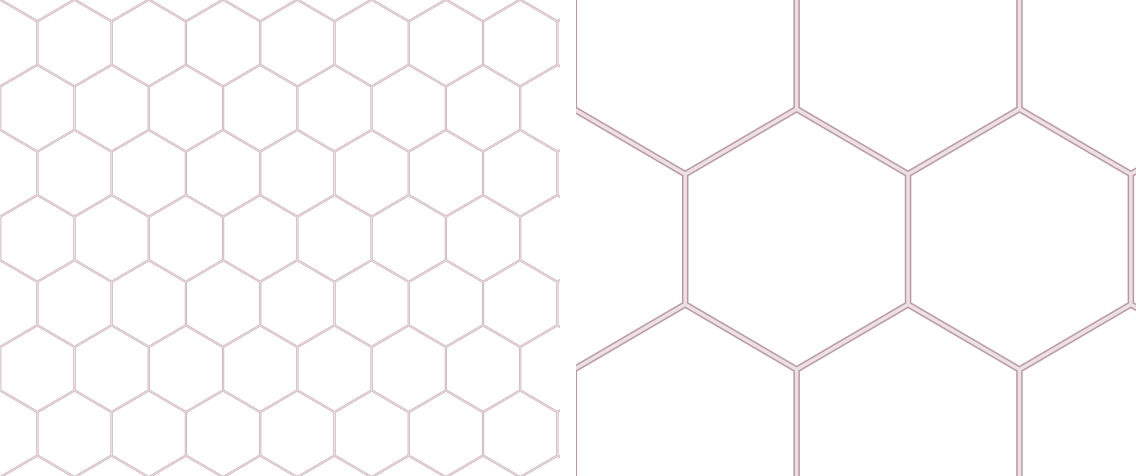
Left: the whole. Right: its middle third, enlarged.
Write a WebGL 1 fragment shader that draws this pattern.

```glsl
precision highp float;
// Honeycomb of pointy-top hexagons on white. Each shared wall is a pale band
// between two fine mauve strokes, drawn from the distance to the nearest cell
// wall and smoothed by exact pixel coverage.

uniform vec2 u_resolution;

#define COLUMNS 7.539           // cells across the canvas
#define ROWS 7.309              // rows of cells down the canvas
#define FIRST_CENTER vec2(1.003, 0.661) // a cell center, in columns and rows from top left
#define WALL_HALF_WIDTH 0.0146  // in cell widths, strokes included
#define STROKE_WIDTH 0.0066     // each fine stroke, in cell widths
#define PAPER vec3(1.0, 1.0, 1.0)
#define STROKE_COLOR vec3(0.73, 0.59, 0.63)
#define FILL_COLOR vec3(0.92, 0.88, 0.89)

const float ROW_PITCH = 0.8660254; // row spacing of unit-wide hexagons

// Distance from p to the wall of its unit-wide hexagon
float wallDistance(vec2 p) {
  vec2 period = vec2(1.0, 2.0 * ROW_PITCH);
  vec2 evenCell = mod(p + 0.5 * period, period) - 0.5 * period;
  vec2 oddCell = mod(p, period) - 0.5 * period;
  vec2 q = dot(evenCell, evenCell) < dot(oddCell, oddCell) ? evenCell : oddCell;
  q = abs(q);
  return 0.5 - max(q.x, dot(q, vec2(0.5, ROW_PITCH)));
}

// Share of a pixel at distance d covered by a band centered on the wall
float bandCoverage(float d, float halfWidth, float pixel) {
  float covered = min(d + 0.5 * pixel, halfWidth) - max(d - 0.5 * pixel, -halfWidth);
  return max(covered, 0.0) / pixel;
}

void main() {
  // Canvas to lattice units, measured from the top left
  vec2 uv = gl_FragCoord.xy / u_resolution;
  vec2 lattice = vec2(uv.x, 1.0 - uv.y) * vec2(COLUMNS, ROWS) - FIRST_CENTER;
  float d = wallDistance(lattice * vec2(1.0, ROW_PITCH));

  // Pale core and the strokes on both sides of it
  float pixel = COLUMNS / u_resolution.x;
  float wall = bandCoverage(d, WALL_HALF_WIDTH, pixel);
  float core = bandCoverage(d, WALL_HALF_WIDTH - STROKE_WIDTH, pixel);

  vec3 color = PAPER * (1.0 - wall) + STROKE_COLOR * (wall - core) + FILL_COLOR * core;
  gl_FragColor = vec4(color, 1.0);
}
```
